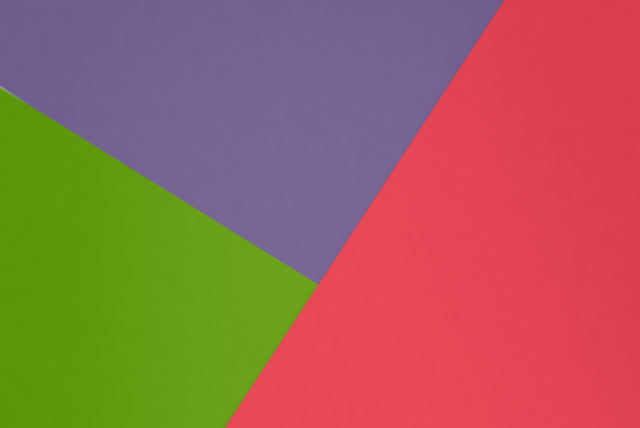
Reproduce this background procedurally as a Shadertoy shader.

```glsl
const vec2 CANVAS = vec2(1.5, 1.0);
const vec2 RED_BOTTOM = vec2(0.527, 0.0);
const vec2 RED_TOP = vec2(1.182, 1.0);
const vec2 GREEN_LEFT = vec2(0.0, 0.797);
const vec2 GREEN_TIP = vec2(0.744, 0.336);

// Signed distance to the line a-b, positive on its right side
float lineDistance(vec2 p, vec2 a, vec2 b) {
    vec2 along = normalize(b - a);
    return dot(p - a, vec2(along.y, -along.x));
}

float coverage(float distance, float softness) {
    return smoothstep(-softness, softness, distance);
}

vec2 hashGradient(vec2 cell) {
    vec2 h = vec2(dot(cell, vec2(127.1, 311.7)), dot(cell, vec2(269.5, 183.3)));
    return 2.0 * fract(sin(h) * 43758.5) - 1.0;
}

float gradientNoise(vec2 p) {
    vec2 cell = floor(p);
    vec2 f = fract(p);
    vec2 blend = f * f * f * (f * (f * 6.0 - 15.0) + 10.0);
    vec2 e = vec2(0.0, 1.0);
    float a = dot(hashGradient(cell), f);
    float b = dot(hashGradient(cell + e.yx), f - e.yx);
    float c = dot(hashGradient(cell + e.xy), f - e.xy);
    float d = dot(hashGradient(cell + e.yy), f - e.yy);
    return mix(mix(a, b, blend.x), mix(c, d, blend.x), blend.y);
}

// Fine fibres over faint, broad mottling
float paperGrain(vec2 p) {
    float grain = 0.0;
    float frequency = 24.0;
    for (int octave = 0; octave < 3; octave++) {
        grain += gradientNoise(p * frequency) / 3.0;
        frequency *= 2.3;
    }
    return grain;
}

// Sheet colour shaded from its lit part to its dim part
vec3 sheet(vec3 lit, vec3 dim, float shade) {
    return mix(lit, dim, smoothstep(0.0, 1.0, shade));
}

void mainImage(out vec4 fragColor, in vec2 fragCoord) {
    vec2 p = fragCoord / iResolution.xy * CANVAS;
    float softness = 1.0 / iResolution.y;
    float redEdge = lineDistance(p, RED_BOTTOM, RED_TOP);
    float greenEdge = lineDistance(p, GREEN_LEFT, GREEN_TIP);

    // Three sheets under uneven light
    float purpleShade = length((p - vec2(0.72, 0.52)) * vec2(0.95, 1.1));
    vec3 purple = sheet(vec3(0.476, 0.404, 0.588), vec3(0.425, 0.36, 0.54), purpleShade);
    vec3 green = sheet(vec3(0.425, 0.638, 0.105), vec3(0.355, 0.59, 0.035), 1.0 - p.x / 0.7);
    float redShade = (p.x - 0.8) * 1.05 + (p.y - 0.4) * 0.45;
    vec3 red = sheet(vec3(0.91, 0.285, 0.34), vec3(0.85, 0.24, 0.305), redShade);

    // Overlap with a pale slit that fades along the green edge
    vec3 color = mix(purple, green, coverage(greenEdge, softness));
    float slit = exp(-pow(greenEdge / 0.003, 2.0)) * (1.0 - smoothstep(0.0, 0.08, p.x));
    color = mix(color, vec3(0.72, 0.74, 0.62), 0.5 * slit);

    // Thin contact shadow beside the red sheet
    color *= 1.0 - 0.08 * exp(-abs(redEdge) / 0.004);
    color = mix(color, red, coverage(redEdge, softness));

    color += 0.02 * paperGrain(p);
    fragColor = vec4(color, 1.0);
}
```
